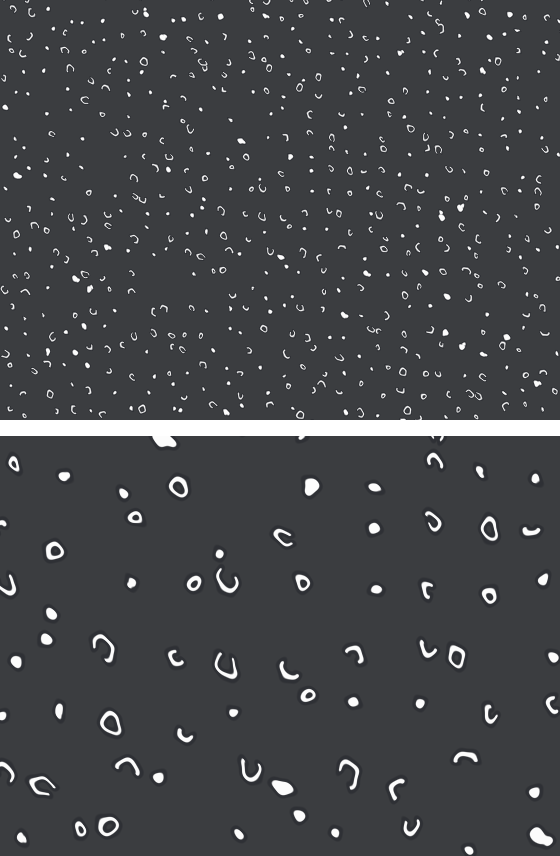
Top: the whole. Bottom: its middle third, enlarged.
Write a Shadertoy shader that draws this pattern.

```glsl
// Scattered white hand-drawn flecks, hooks and rings on charcoal.

vec4 hash4(vec2 cell) {
    vec4 p = fract(cell.xyxy * vec4(.1031, .1030, .0973, .1099));
    p += dot(p, p.wzxy + 33.33);
    return fract((p.xxyz + p.yzzw) * p.zywx);
}

mat2 rotate(float angle) {
    float c = cos(angle), s = sin(angle);
    return mat2(c, -s, s, c);
}

// Stroke along a circular arc, thinner towards its ends
float hook(vec2 p, float radius, float halfSpan, float halfWidth) {
    p.x = abs(p.x);
    vec2 tip = vec2(sin(halfSpan), cos(halfSpan));
    float d = tip.y * p.x > tip.x * p.y && halfSpan < 3.1
        ? length(p - tip * radius) : abs(length(p) - radius);
    return d - halfWidth * (.95 + .25 * p.y / (length(p) + .01));
}

// Two round drops melted together
float fleck(vec2 p, float radius, float offset) {
    float a = length(p) - radius;
    float b = length(p - vec2(.3, 1.) * offset) - radius * .6;
    float k = .06, h = max(k - abs(a - b), 0.) / k;
    return min(a, b) - h * h * k * .25;
}

// Distance to the one mark that belongs to a cell
float mark(vec2 p, vec2 cell) {
    vec4 place = hash4(cell + 17.), form = hash4(cell + 71.);

    // Gently uneven density
    float density = .91 + .09 * sin(cell.y * .72 + 1.) + .05 * sin(cell.x * .66 + cell.y * .2);
    if (place.w > density) return 1.;

    p -= .14 + .72 * place.xy;
    p += .016 * sin(p.yx * 19. + 40. * form.xy);        // unsteady hand
    float stretch = 1. + .6 * form.y;
    p = rotate(.55 + 1.3 * (place.z - .5)) * p;         // long axis leans right
    p.x *= stretch;
    float turn = 6.283 * form.z, kind = form.x, size = form.w, d;

    if (kind < .43)      d = fleck(rotate(turn) * p, mix(.062, .102, size), .11 * form.y);
    else if (kind < .48) d = fleck(rotate(turn) * p, mix(.13, .18, size), .26 * form.z);
    else if (kind < .61) d = hook(p, mix(.09, .19, size * size), 3.14, .036);
    else d = hook(rotate(turn) * p, mix(.11, .22, size), mix(1.1, 2.6, form.y), .034);
    return d / sqrt(stretch);
}

void mainImage(out vec4 fragColor, in vec2 fragCoord) {
    const float rows = 21.3;
    vec2 p = fragCoord / iResolution.y * rows;
    vec2 home = floor(p);

    // Nearest mark among the neighbouring cells
    float d = 1.;
    for (int y = -1; y <= 1; y++)
        for (int x = -1; x <= 1; x++) {
            vec2 cell = home + vec2(x, y);
            d = min(d, mark(p - cell, cell));
        }

    vec3 charcoal = vec3(.232, .239, .251), rim = vec3(.182, .19, .207), white = vec3(.99);
    float soft = .8 * rows / iResolution.y;
    vec3 color = mix(rim, charcoal, smoothstep(.045, .08, d));
    color = mix(white, color, smoothstep(-soft, soft, d));
    fragColor = vec4(color, 1.);
}
```
